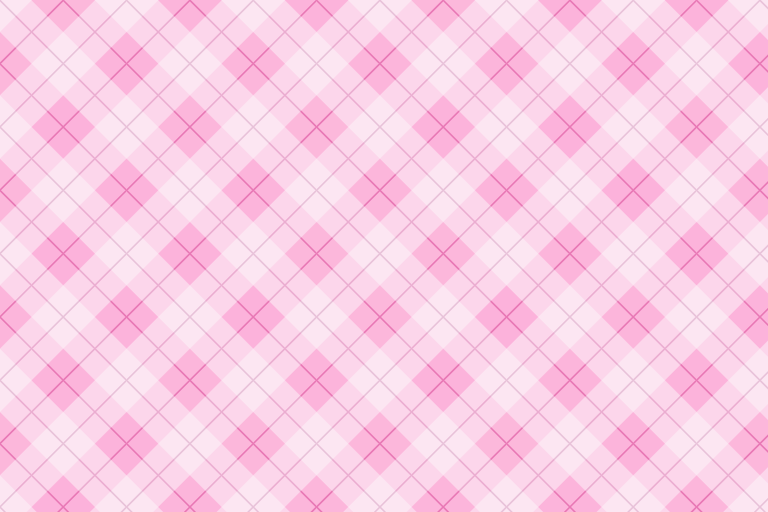
Reproduce this pattern procedurally as a WebGL 2 fragment shader.

```glsl
#version 300 es
precision highp float;

uniform vec2 u_resolution;
out vec4 fragColor;

// Layout, in units of the canvas height
const float PERIOD = 0.2474;               // spacing of dark diamonds along a row
const vec2 CENTRE = vec2(0.1235, 0.752);   // centre of one dark diamond

// Sizes in stripe periods
const float BAND_HALF = 0.25;
const float LINE_HALF = 0.009;
const float TINT_VARIATION = 0.012;

// Cloth colours, by the number of bands that overlap
const vec3 PALE = vec3(0.99, 0.90, 0.95);
const vec3 PINK = vec3(0.99, 0.84, 0.92);
const vec3 ROSE = vec3(0.99, 0.71, 0.86);

// Stitch colours on each cloth
const vec3 PALE_STITCH = vec3(0.91, 0.76, 0.85);
const vec3 PINK_STITCH = vec3(0.92, 0.68, 0.82);
const vec3 ROSE_STITCH = vec3(0.91, 0.47, 0.71);

float hash(vec2 p) {
    return fract(sin(dot(p, vec2(127.1, 311.7))) * 43758.5453);
}

// Signed distance to the nearest integer
vec2 toNearest(vec2 p) {
    return fract(p + 0.5) - 0.5;
}

// Pixel coverage of a stripe of the given half width
vec2 stripe(vec2 d, float halfWidth, float pixel) {
    return clamp((d + halfWidth) / pixel + 0.5, 0.0, 1.0)
         - clamp((d - halfWidth) / pixel + 0.5, 0.0, 1.0);
}

// Blend three colours by two crossing coverages
vec3 weave(vec3 none, vec3 one, vec3 both, vec2 cover) {
    return mix(mix(none, one, cover.x), mix(one, both, cover.x), cover.y);
}

void main() {
    // Diagonal coordinates: dark diamonds sit at the integers
    vec2 p = (gl_FragCoord.xy / u_resolution.y - CENTRE) / PERIOD;
    vec2 diag = vec2(p.x + p.y, p.x - p.y);
    float pixel = sqrt(2.0) / (PERIOD * u_resolution.y);

    // Crossing bands
    vec2 band = stripe(toNearest(diag), BAND_HALF, pixel);
    vec3 cloth = weave(PALE, PINK, ROSE, band);

    // Slight change of tint between dark diamonds
    float tint = (hash(floor(diag + 0.5)) - 0.5) * 2.0 * TINT_VARIATION;
    cloth.g += tint * band.x * band.y;

    // Thin stitches along the middle of every band and gap
    vec2 stitch = stripe(toNearest(diag * 2.0) * 0.5, LINE_HALF, pixel);
    vec3 thread = weave(PALE_STITCH, PINK_STITCH, ROSE_STITCH, band);

    fragColor = vec4(mix(cloth, thread, max(stitch.x, stitch.y)), 1.0);
}
```
